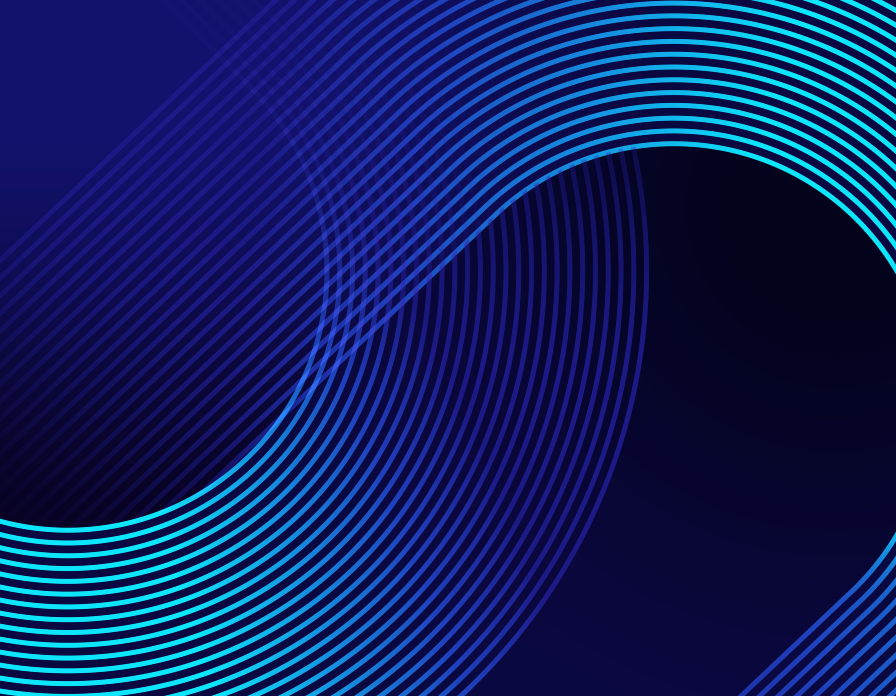
Give the GLSL for this background, as a Shadertoy shader.

```glsl
// Two interlocking bands of parallel neon lines over a deep navy backdrop.
// Each band is a set of evenly spaced offsets of a half-infinite capsule
// distance; lines run through an indigo-to-cyan ramp and fade by position.

// Geometry, in canvas heights with the origin at the lower left
const vec2  UPPER_CENTER = vec2(0.968, 0.421);
const vec2  UPPER_AXIS   = vec2(-0.727, -0.687);
const vec2  LOWER_CENTER = vec2(0.0973, 0.6107);
const vec2  LOWER_AXIS   = vec2(-0.707, 0.707);
const float RADIUS       = 0.3725;
const float SPACING      = 0.01837;
const float HALF_WIDTH   = 0.0036;
const float UPPER_STEPS  = 24.0;
const float LOWER_STEPS  = 25.0;

// Palette
const vec3 ROYAL  = vec3(0.07, 0.07, 0.43);
const vec3 NAVY   = vec3(0.04, 0.03, 0.25);
const vec3 DUSK   = vec3(0.03, 0.01, 0.14);
const vec3 NIGHT  = vec3(0.01, 0.01, 0.11);
const vec3 INDIGO = vec3(0.11, 0.10, 0.53);
const vec3 BLUE   = vec3(0.12, 0.25, 0.74);
const vec3 AZURE  = vec3(0.08, 0.56, 0.88);
const vec3 CYAN   = vec3(0.05, 0.90, 0.98);
const vec3 CROSS_GLOW = vec3(0.08, 0.08, 0.16);

// Distance to a capsule that extends forever along its axis
float capsule(vec2 p, vec2 center, vec2 axis) {
    vec2 q = p - center;
    return length(q - axis * max(dot(q, axis), 0.0)) - RADIUS;
}

// Coverage of the lines at offsets 0 to steps * SPACING
float lines(float d, float steps, float pixel) {
    float nearest = clamp(floor(d / SPACING + 0.5), 0.0, steps) * SPACING;
    return 1.0 - smoothstep(-0.6 * pixel, 0.6 * pixel, abs(d - nearest) - HALF_WIDTH);
}

vec3 ramp(float t) {
    t = clamp(t, 0.0, 1.0) * 3.0;
    vec3 c = mix(INDIGO, BLUE, min(t, 1.0));
    c = mix(c, AZURE, clamp(t - 1.0, 0.0, 1.0));
    return mix(c, CYAN, clamp(t - 2.0, 0.0, 1.0));
}

// Soft fields, split along the inner edges of both bands
vec3 backdrop(vec2 p, float inUpper, float inLower) {
    vec3 left = mix(DUSK, ROYAL, smoothstep(0.22, 0.88, p.y));
    vec3 field = mix(left, NAVY, smoothstep(0.35, 1.0, p.x));
    field = mix(field, NAVY, inLower * (1.0 - smoothstep(0.3, 0.5, p.y)));
    float depth = smoothstep(0.05, 0.8, distance(p, vec2(1.2, 0.7)));
    return mix(mix(NIGHT, NAVY, depth), field, inUpper);
}

void mainImage(out vec4 fragColor, in vec2 fragCoord) {
    vec2 p = fragCoord / iResolution.y;
    float pixel = 1.0 / iResolution.y;

    float upper = capsule(p, UPPER_CENTER, UPPER_AXIS);
    float lower = capsule(p, LOWER_CENTER, LOWER_AXIS);
    float inUpper = smoothstep(-pixel, pixel, upper);
    float inLower = smoothstep(-pixel, pixel, lower);
    vec3 color = backdrop(p, inUpper, inLower);

    // Lower band: cyan at the lower left, dim toward the top and behind the upper band
    float lowerTone = 1.2 - (p.x - 0.1) / 0.671 + (0.245 - p.y) * 1.192
                    - 0.3 * lower / (LOWER_STEPS * SPACING);
    float lowerFade = mix(1.0, 0.1, smoothstep(0.42, 1.0, p.y));
    lowerFade *= 1.0 - inUpper * smoothstep(0.52, 0.76, p.x) * smoothstep(0.3, 0.45, p.y);
    float lowerLine = lines(lower, LOWER_STEPS, pixel) * lowerFade;

    // Upper band: cyan at the right, fading along its axis to the lower left
    float along = dot(p - UPPER_CENTER, UPPER_AXIS);
    float upperTone = (p.x - 0.302) / 0.789 - 0.15 * upper / (UPPER_STEPS * SPACING)
                    - 0.75 * (1.0 - smoothstep(0.13, 0.36, p.y));
    float upperFade = 1.0 - smoothstep(0.3, 0.86, along);
    upperFade *= 1.0 - inLower * smoothstep(0.385, 0.505, along);
    float upperLine = lines(upper, UPPER_STEPS, pixel) * upperFade;

    // Layer the bands and brighten their crossings
    color = mix(color, ramp(upperTone), upperLine);
    color = mix(color, ramp(lowerTone), lowerLine);
    color += CROSS_GLOW * upperLine * lowerLine;

    fragColor = vec4(color, 1.0);
}
```
